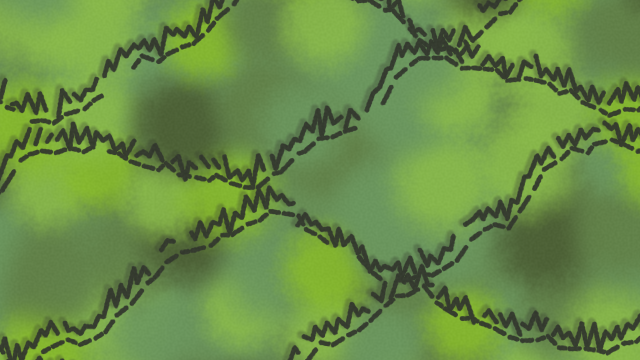
A Shadertoy shader for this pattern:

```glsl
// Painted green hills: soft airbrushed dabs of foliage colour, crossed by rolling ridges.
// Each ridge is inked twice, as a jagged zigzag with a smudge and as a dashed line below it.
// Dabs are lighter just under a ridge and duller just above the next one.

const vec3 INK    = vec3(0.20, 0.22, 0.18);
const vec3 SHADOW = vec3(0.29, 0.36, 0.20);
const vec3 MOSS   = vec3(0.38, 0.50, 0.28);
const vec3 SAGE   = vec3(0.42, 0.59, 0.37);
const vec3 LEAF   = vec3(0.54, 0.73, 0.29);
const vec3 LIME   = vec3(0.53, 0.73, 0.17);

const float RIDGE_GAP   = 0.33;    // vertical distance between ridges
const float RIDGE_SLOPE = 0.22;    // overall climb to the right
const float RIDGE_SWELL = 0.13;    // height of the large waves
const float PEN_RADIUS  = 0.0066;
const float PEN_BLUR    = 0.0024;
const float ZIGZAG_STEP = 0.016;
const float ZIGZAG_JAG  = 0.017;
const float DASH_STEP   = 0.035;
const float DASH_JAG    = 0.005;
const vec2  DASH_SHIFT   = vec2(0.016, -0.038);
const vec2  SMUDGE_SHIFT = vec2(-0.008, 0.006);
const float DAB_CELL    = 0.2;

float hash(vec2 p) {
    vec3 q = fract(p.xyx * 0.1031);
    q += dot(q, q.yzx + 33.33);
    return fract((q.x + q.y) * q.z);
}

float cornerSlope(vec2 cell, vec2 offset) {
    float angle = 6.2832 * hash(cell);
    return dot(vec2(cos(angle), sin(angle)), offset);
}

float gradientNoise(vec2 p) {
    vec2 i = floor(p), f = p - i;
    vec2 u = f * f * f * (f * (f * 6.0 - 15.0) + 10.0);
    vec2 e = vec2(1.0, 0.0);
    return mix(mix(cornerSlope(i, f), cornerSlope(i + e, f - e), u.x),
               mix(cornerSlope(i + e.yx, f - e.yx), cornerSlope(i + 1.0, f - 1.0), u.x), u.y);
}

float ridgeHeight(float x, float k) {
    float swell = RIDGE_SWELL * sin(6.1 * x + 0.53 + 2.9 * k);
    float bumps = 0.11 * gradientNoise(vec2(x * 4.3, k * 7.3 + 0.4))
                + 0.05 * gradientNoise(vec2(x * 11.0, k * 5.7 + 9.6));
    return 0.48 + RIDGE_GAP * k + RIDGE_SLOPE * x + swell + bumps;
}

float segmentDistance(vec2 p, vec2 a, vec2 b) {
    vec2 ab = b - a, ap = p - a;
    return length(ap - ab * clamp(dot(ap, ab) / dot(ab, ab), 0.0, 1.0));
}

// Vertex i of a pen line: uneven spacing, teeth alternating up and down
vec2 penVertex(float i, float k, float spacing, float jag) {
    float h = hash(vec2(i, k * 17.0 + 3.0));
    float x = (i + 0.6 * (hash(vec2(i, k * 13.0 + 60.0)) - 0.5)) * spacing;
    float side = mod(i, 2.0) * 2.0 - 1.0;
    float tooth = jag * (0.25 + h + 1.2 * h * h * h * h);
    return vec2(x, ridgeHeight(x, k) + side * tooth);
}

// Distances to a broken pen line (x) and to its displaced smudge (y)
vec2 penDistance(vec2 p, float k, float spacing, float jag, float drawn, float keep) {
    vec2 nearest = vec2(1.0);
    float middle = floor(p.x / spacing);
    vec2 a = penVertex(middle - 4.0, k, spacing, jag);
    for (float j = -4.0; j < 5.0; j++) {
        float i = middle + j;
        vec2 b = penVertex(i + 1.0, k, spacing, jag);
        if (hash(vec2(i, k * 23.0 + 130.0)) < keep) {
            vec2 tip = mix(a, b, drawn);
            nearest = min(nearest, vec2(segmentDistance(p, a, tip),
                                        segmentDistance(p - SMUDGE_SHIFT, a, tip)));
        }
        a = b;
    }
    return nearest;
}

// Dab colour from a random draw and its depth below the ridge overhead
vec3 dabColour(vec2 centre, float seed) {
    float depth = RIDGE_GAP;
    for (float k = -2.0; k < 3.0; k++) {
        float below = ridgeHeight(centre.x, k) - centre.y;
        if (below > 0.0) depth = min(depth, below);
    }
    float light = 0.65 * seed + 0.35 * (1.0 - depth / RIDGE_GAP);
    if (light < 0.21) return SHADOW;
    if (light < 0.43) return MOSS;
    if (light < 0.55) return SAGE;
    return light < 0.75 ? LEAF : LIME;
}

vec3 foliage(vec2 p) {
    vec3 colour = mix(SAGE, MOSS, smoothstep(-0.3, 0.4, gradientNoise(p * 3.0)));
    vec2 home = floor(p / DAB_CELL);
    float bristle = 0.016 * gradientNoise(p * 22.0) + 0.014 * gradientNoise(p * 70.0);
    for (float y = -1.0; y < 2.0; y++)
    for (float x = -1.0; x < 2.0; x++) {
        vec2 cell = home + vec2(x, y);
        vec2 jitter = vec2(hash(cell + 11.0), hash(cell + 47.0)) - 0.5;
        vec2 centre = (cell + 0.5 + 0.7 * jitter) * DAB_CELL;
        float radius = DAB_CELL * mix(0.75, 1.0, hash(cell + 83.0));
        float cover = 1.0 - smoothstep(0.3 * radius, radius, length(p - centre) + bristle);
        colour = mix(colour, dabColour(centre, hash(cell + 29.0)), 0.88 * cover);
    }
    return colour;
}

void mainImage(out vec4 fragColor, in vec2 fragCoord) {
    vec2 p = fragCoord / iResolution.y;
    vec3 colour = foliage(p);

    // Gather the ink of every ridge passing nearby
    vec2 zigzag = vec2(1.0), dashes = vec2(1.0);
    for (float k = -2.0; k < 3.0; k++) {
        if (abs(p.y - ridgeHeight(p.x, k)) > 0.27) continue;
        zigzag = min(zigzag, penDistance(p, k, ZIGZAG_STEP, ZIGZAG_JAG, 1.0, 0.86));
        dashes = min(dashes, penDistance(p - DASH_SHIFT, k, DASH_STEP, DASH_JAG, 0.62, 0.96));
    }

    // Smudge, then ink with slightly bristly edges
    float smudge = 1.0 - smoothstep(0.005, 0.017, zigzag.y);
    colour = mix(colour, INK, 0.3 * smudge);
    float blur = max(PEN_BLUR, 0.75 / iResolution.y);
    float ink = min(zigzag.x, dashes.x) + 0.002 * gradientNoise(p * 130.0);
    colour = mix(colour, INK, 0.95 * (1.0 - smoothstep(PEN_RADIUS - blur, PEN_RADIUS + blur, ink)));

    // Faint paper grain
    colour += 0.022 * gradientNoise(p * 140.0);
    fragColor = vec4(colour, 1.0);
}
```
